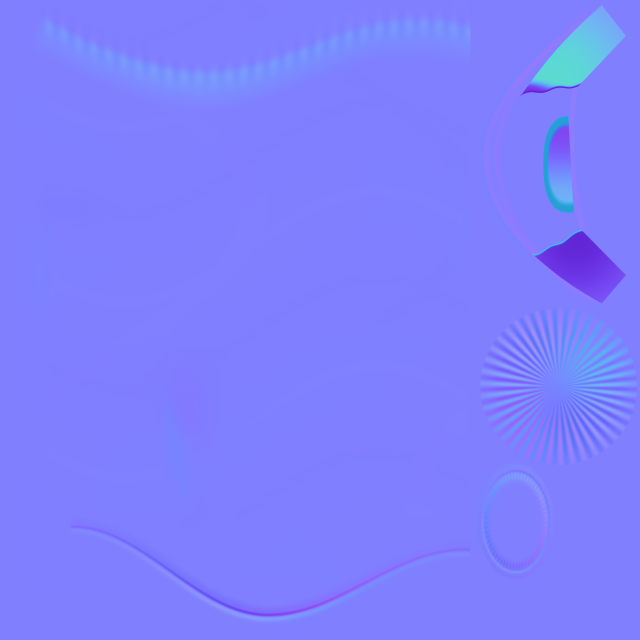
A Shadertoy shader for this texture map:

```glsl
// Tangent-space normal map of a sewn garment: a large panel with two wavy hems,
// a curved strap, a pleated disc and an oval. Each part adds to or replaces a
// surface slope, and the final slope is encoded as a normal colour.

const float PI = 3.14159265;

float fill(float d, float soft) { return 1.0 - smoothstep(-soft, soft, d); }
float bell(float d, float width) { return exp(-d * d / (width * width)); }

// Signed distance to edge a-b, positive on its left, bowed outward by bulge
float edge(vec2 p, vec2 a, vec2 b, float bulge) {
    vec2 d = b - a, q = p - a;
    float t = clamp(dot(q, d) / dot(d, d), 0.0, 1.0);
    return dot(q, vec2(-d.y, d.x)) / length(d) - bulge * sin(PI * t);
}

// Distance to a sideways parabola with its apex on the left
float bow(vec2 p, vec2 apex, float bend) {
    float y = p.y - apex.y;
    return (p.x - apex.x - bend * y * y) / sqrt(1.0 + 4.0 * bend * bend * y * y);
}

// Broad faint folds of the cloth
vec2 cloth(vec2 p) {
    vec2 s = vec2(sin(p.x * 9.0 + 2.0 * sin(p.y * 7.0)), sin(p.y * 23.0 + 2.0 * sin(p.x * 8.0)));
    s *= 0.008;
    float x = p.x - 0.272 + 0.2 * (p.y - 0.31);
    s += vec2(-0.07, 0.04) * bell(x, 0.013) * bell(p.y - 0.31, 0.07);
    s += vec2(0.025, -0.05) * bell(x - 0.035, 0.035) * bell(p.y - 0.36, 0.06);
    s += vec2(-0.03, 0.02) * bell(p.x - 0.05, 0.02) * bell(p.y - 0.57, 0.08);
    s += vec2(0.0, -0.02) * bell(p.x - 0.1, 0.04) * bell(p.y - 0.675, 0.02);
    return s * smoothstep(0.02, 0.08, p.x) * fill(p.x - 0.735, 0.004)
             * smoothstep(0.08, 0.2, p.y);
}

// Gathered upper hem with short vertical pleats
vec2 topHem(vec2 p) {
    float depth = 0.934 - 0.041 * cos((p.x - 0.319) * 9.46) - p.y
                + 0.012 * (1.0 - smoothstep(0.06, 0.14, p.x));
    float left = 0.062 - 0.29 * (0.98 - p.y);
    float span = smoothstep(left - 0.004, left + 0.02, p.x) * fill(p.x - 0.735, 0.0015);
    float band = smoothstep(-0.003, 0.014, depth) * (1.0 - smoothstep(0.012, 0.07, depth));
    float pleat = sin(p.x * 268.0) * bell(depth - 0.012, 0.016);
    float strength = 0.13 + 0.05 * bell(p.x - 0.29, 0.15);
    return span * (band * vec2(-0.06, strength) + pleat * vec2(0.025, 0.05));
}

// Rolled lower hem: dark crease above, pale lip below
vec2 bottomHem(vec2 p) {
    float amp = p.x < 0.419 ? 0.069 : 0.051;
    float phase = (p.x - 0.419) * 10.27;
    float slope = amp * 10.27 * sin(phase);
    float d = (p.y - 0.039 - amp * (1.0 - cos(phase))) / sqrt(1.0 + slope * slope);
    float span = smoothstep(0.108, 0.114, p.x) * fill(p.x - 0.735, 0.002);
    float strength = 0.25 + 0.75 * bell(p.x - 0.41, 0.16);
    vec2 up = normalize(vec2(-slope, 1.0));
    float profile = 0.24 * bell(d + 0.006, 0.0045) - 0.55 * bell(d, 0.0025)
                  - 0.13 * bell(d - 0.006, 0.007);
    return span * strength * profile * up;
}

// Pleats fanning out of a point in a disc
vec2 pleatedDisc(vec2 p, vec2 centre, float radius, float pleats) {
    vec2 q = p - centre;
    float r = length(q) / radius, a = atan(q.y, q.x);
    float wave = sin(a * pleats + 0.6 * sin(a * 3.0));
    float gain = 0.30 * smoothstep(0.02, 0.55, r) * (1.0 - 0.55 * smoothstep(0.7, 1.0, r));
    vec2 s = wave * gain * vec2(-sin(a), cos(a));
    s += vec2(-0.19, 0.25) * bell(length(q - vec2(0.05, 0.035)), 0.055);
    s += vec2(-0.08, -0.08) * bell(length(q - vec2(0.01, -0.045)), 0.04);
    return s * fill(r - 1.0, 0.015);
}

// Stitched oval with a faint outer halo
vec2 oval(vec2 p, vec2 centre, vec2 radii) {
    vec2 q = (p - centre) / radii;
    float r = length(q), a = atan(q.y, q.x);
    vec2 dir = q / max(r, 0.001);
    float stitch = 1.0 + 0.3 * sin(a * 60.0);
    float ring = 0.17 * stitch * bell(r - 0.9, 0.09) - 0.16 * bell(r - 1.0, 0.025)
               + 0.06 * bell(r - 1.1, 0.05);
    return dir * ring + vec2(-0.03, 0.04) * bell(r - 0.95, 0.1);
}

// Strap seams, end flaps and the slot between them
vec2 strap(vec2 p, vec2 s, float aa) {
    float span = smoothstep(0.522, 0.53, p.y) * fill(p.y - 0.99, 0.004);
    float outer = bow(p, vec2(0.755, 0.753), 3.3), middle = bow(p, vec2(0.777, 0.753), 2.7);
    s += span * (vec2(0.09, -0.02) * bell(outer - 0.004, 0.005)
               - vec2(0.07, -0.02) * bell(outer + 0.002, 0.003)
               + vec2(0.08, -0.03) * bell(middle, 0.006));
    float inner = bow(p, vec2(0.893, 0.785), 0.85);
    s += vec2(0.13, -0.02) * bell(inner, 0.004) * smoothstep(0.635, 0.645, p.y) * fill(p.y - 0.866, 0.004);

    // Upper flap
    vec2 a = vec2(0.940, 0.992), b = vec2(0.978, 0.944), c = vec2(0.904, 0.866), d = vec2(0.815, 0.852);
    float hem = edge(p, c, d, 0.0) + 0.002 * sin((p.x - d.x) * 140.0);
    float flap = max(max(edge(p, a, b, 0.0), edge(p, b, c, 0.0)), max(hem, edge(p, d, a, 0.006)));
    vec2 tone = mix(vec2(-0.45, 1.1), vec2(-0.05, 0.28), smoothstep(0.01, 0.15, length(p - vec2(0.865, 0.878))));
    tone = mix(tone, vec2(-0.05, -0.75), 1.0 - smoothstep(0.015, 0.045, length((p - d) * vec2(0.55, 1.6))));
    tone = mix(tone, vec2(-0.3, -1.3), bell(hem, 0.0025));
    s = mix(s, tone, fill(flap, aa));

    // Lower flap
    a = vec2(0.833, 0.602); b = vec2(0.908, 0.641); c = vec2(0.978, 0.570); d = vec2(0.940, 0.526);
    hem = edge(p, a, b, -0.002) + 0.0015 * sin((p.x - a.x) * 170.0);
    flap = max(max(hem, edge(p, b, c, 0.0)), max(edge(p, c, d, 0.0), edge(p, d, a, 0.004)));
    tone = mix(vec2(-0.35, -1.05), vec2(-0.03, -0.35), smoothstep(0.0, 0.12, length(p - vec2(0.9, 0.625))));
    s = mix(s, mix(tone, vec2(-0.8, 0.9), bell(hem, 0.002)), fill(flap, aa));

    // Half-oval slot with a steep left rim
    vec2 q = (p - vec2(0.888, 0.743)) / vec2(0.039, 0.075);
    float round4 = pow(pow(abs(q.x), 2.4) + pow(abs(q.y), 2.4), 1.0 / 2.4);
    float slot = max((round4 - 1.0) * 0.039, edge(p, vec2(0.888, 0.815), vec2(0.896, 0.674), 0.0));
    tone = mix(vec2(-0.15, 0.45), vec2(0.0, -0.5), smoothstep(0.68, 0.80, p.y));
    tone = mix(tone, vec2(-1.1, 0.4), smoothstep(0.74, 0.9, round4));
    return mix(s, tone, fill(slot, aa));
}

void mainImage(out vec4 fragColor, in vec2 fragCoord) {
    vec2 p = fragCoord / iResolution.xy;
    float aa = 0.8 / iResolution.y;
    vec2 slope = cloth(p) + topHem(p) + bottomHem(p);
    slope += pleatedDisc(p, vec2(0.873, 0.396), 0.1225, 40.0);
    slope += oval(p, vec2(0.806, 0.185), vec2(0.052, 0.079));
    slope = strap(p, slope, aa);
    fragColor = vec4(0.5 + 0.5 * normalize(vec3(slope, 1.0)), 1.0);
}
```
